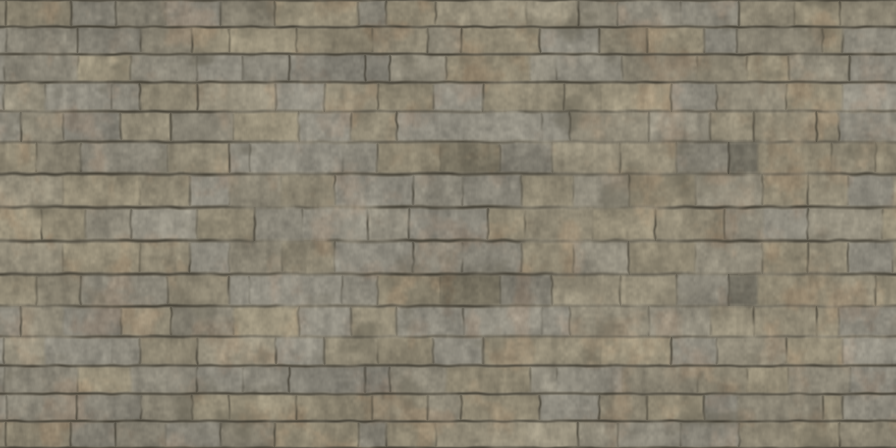
Reproduce this texture procedurally as a WebGL 1 fragment shader.

```glsl
precision highp float;
uniform vec2 u_resolution;

#define ROWS 15.0
#define COLS 16.0
#define ROW_SWELL 0.27
#define JITTER 0.72
#define BED_WIDTH 0.0017
#define HEAD_WIDTH 0.0011
#define JOINT_SOFT 0.0046
#define GREY_STONE vec3(0.545, 0.531, 0.486)
#define WARM_STONE vec3(0.570, 0.538, 0.458)
#define JOINT_COLOR vec3(0.255, 0.240, 0.200)
#define STAIN_COLOR vec3(0.395, 0.378, 0.322)

float hash(vec2 p) {
  return fract(sin(dot(p, vec2(12.9898, 78.233))) * 43758.5);
}

// Value noise that wraps over the canvas; freq holds whole cell counts
float noise(vec2 uv, vec2 freq) {
  vec2 p = uv * freq;
  vec2 cell = floor(p);
  vec2 f = fract(p);
  f = f * f * (3.0 - 2.0 * f);
  vec2 a = mod(cell, freq);
  vec2 b = mod(cell + 1.0, freq);
  vec2 seed = freq * 0.37;
  return mix(mix(hash(a + seed), hash(vec2(b.x, a.y) + seed), f.x),
             mix(hash(vec2(a.x, b.y) + seed), hash(b + seed), f.x), f.y);
}

float fbm(vec2 uv, vec2 freq) {
  float sum = 0.0;
  float gain = 0.5;
  for (int i = 0; i < 4; i++) {
    sum += gain * noise(uv, freq);
    freq *= 2.0;
    gain *= 0.5;
  }
  return sum / 0.9375;
}

// Position of the upright joint inside one column cell
float headJoint(float column, float tier) {
  float h = hash(vec2(mod(column, COLS), tier + 3.7));
  return column + 0.5 + (h - 0.5) * JITTER;
}

// Stone tint of one block, with a few dark ones
vec3 blockTint(float block, float tier) {
  vec2 id = vec2(mod(block, COLS), tier);
  vec3 tint = mix(GREY_STONE, WARM_STONE, smoothstep(0.1, 0.9, hash(id + 5.3)));
  tint *= 0.95 + 0.10 * hash(id + 17.1);
  return mix(tint, STAIN_COLOR, 0.5 * step(0.97, hash(id + 31.7)));
}

float jointLine(float dist, float width) {
  float soft = max(JOINT_SOFT, 1.0 / u_resolution.y);
  return 1.0 - smoothstep(width - 0.5 * soft, width + soft, dist);
}

void main() {
  vec2 uv = gl_FragCoord.xy / u_resolution;
  float aspect = u_resolution.x / u_resolution.y;

  // Courses grow a little taller towards mid height
  float wobble = (noise(uv, vec2(64.0, 15.0)) - 0.5) * 0.05;
  float level = uv.y * ROWS + ROW_SWELL * sin(6.28318 * uv.y) + wobble;
  float row = mod(floor(level), ROWS);
  float up = fract(level);
  float bedDist = min(up, 1.0 - up) / ROWS;

  // Layout mirrors about the middle course
  float tier = abs(row - floor(ROWS * 0.5));
  vec2 mirrored = vec2(uv.x, abs(uv.y - 0.5));

  // Nearest upright joint among blocks of uneven length
  float x = uv.x * COLS + hash(vec2(tier, 9.1));
  x += (noise(uv, vec2(60.0, 60.0)) - 0.5) * 0.03;
  float joint = 0.0;
  float side = 9.0;
  for (int i = -1; i <= 1; i++) {
    float k = floor(x) + float(i);
    float offset = x - headJoint(k, tier);
    if (abs(offset) < abs(side)) {
      side = offset;
      joint = k;
    }
  }
  float headDist = abs(side) * aspect / COLS;

  // Neighbouring blocks blend softly where they meet
  vec3 color = mix(blockTint(joint - 1.0, tier), blockTint(joint, tier),
                   smoothstep(-0.05, 0.05, side));
  vec3 plain = 0.5 * (GREY_STONE + WARM_STONE);
  color = mix(plain, color, 0.35 + 0.65 * smoothstep(0.0, 0.008, bedDist));

  // Weathering: broad stains, warm patches, vertical streaks and grain
  float stain = fbm(mirrored, vec2(10.0, 8.0));
  float streak = fbm(uv, vec2(110.0, 24.0));
  float grain = noise(uv, vec2(250.0, 125.0));
  float mottle = noise(uv, vec2(128.0, 80.0));
  float warmth = fbm(uv, vec2(36.0, 15.0));
  color *= 1.0 + 0.28 * (stain - 0.5) + 0.25 * (streak - 0.5);
  color *= 1.0 + 0.08 * (grain - 0.5) + 0.08 * (mottle - 0.5);
  color += vec3(0.028, 0.002, -0.010) * smoothstep(0.5, 0.8, warmth);
  float blotch = smoothstep(0.58, 0.85, fbm(uv, vec2(22.0, 15.0)));
  color = mix(color, STAIN_COLOR, 0.45 * blotch);

  // Bed joints run strong near top and bottom and break up in worn areas
  float outer = smoothstep(0.22, 0.34, mirrored.y);
  float worn = smoothstep(0.3, 0.7, noise(mirrored, vec2(6.0, 9.0)));
  float broken = noise(uv, vec2(56.0, 30.0));
  float bedStrength = 0.50 * max(worn, 0.9 * outer) + 0.24 + 0.55 * (broken - 0.5);
  bedStrength = clamp(bedStrength, 0.06, 0.88);
  float headStrength = 0.6 * hash(vec2(mod(joint, COLS), tier + 43.9));
  headStrength = clamp(headStrength + 0.8 * (broken - 0.45), 0.04, 0.75);

  // Soft grime beside the joints, then the joints themselves
  color *= 1.0 - 0.08 * exp(-bedDist * 150.0) * bedStrength;
  float bed = jointLine(bedDist, BED_WIDTH) * bedStrength;
  float head = jointLine(headDist, HEAD_WIDTH) * headStrength;
  color = mix(color, JOINT_COLOR, max(bed, head));

  gl_FragColor = vec4(color, 1.0);
}
```
